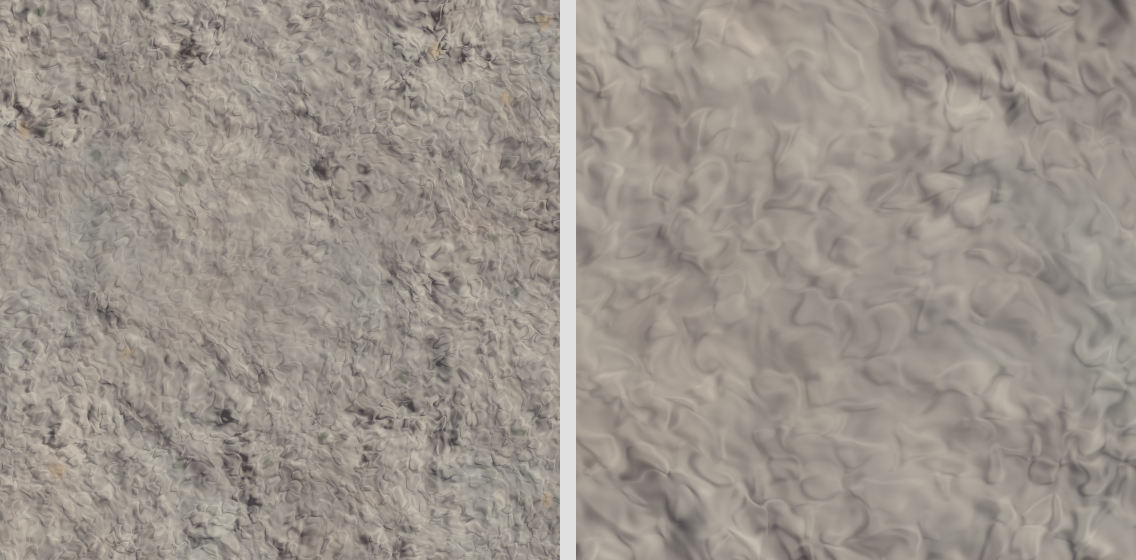
Left, the full canvas; right, a detail of the centre.
Reproduce this texture procedurally as a WebGL 1 fragment shader.

```glsl
precision highp float;

uniform vec2 u_resolution;

const vec2 LIGHT_DIR = vec2(0.78, 0.62);
const vec3 CREVICE = vec3(0.31, 0.29, 0.295);
const vec3 SUNLIT = vec3(0.67, 0.64, 0.60);
const vec3 PEBBLE_TAN = vec3(0.76, 0.67, 0.56);
const vec3 MOSS = vec3(0.40, 0.43, 0.36);
const vec3 WARM_SHIFT = vec3(0.018, -0.004, -0.008);

vec2 hash2(vec2 p) {
  vec3 q = fract(p.xyx * vec3(0.1031, 0.1030, 0.0973));
  q += dot(q, q.yzx + 33.33);
  return fract((q.xx + q.yz) * q.zy);
}

float cornerSlope(vec2 cell, vec2 offset) {
  float angle = 6.2832 * hash2(cell).x;
  return dot(vec2(cos(angle), sin(angle)), offset);
}

float gradientNoise(vec2 p) {
  vec2 i = floor(p);
  vec2 f = fract(p);
  vec2 u = f * f * f * (f * (f * 6.0 - 15.0) + 10.0);
  vec2 e = vec2(1.0, 0.0);
  float low = mix(cornerSlope(i, f), cornerSlope(i + e, f - e), u.x);
  float high = mix(cornerSlope(i + e.yx, f - e.yx), cornerSlope(i + 1.0, f - 1.0), u.x);
  return mix(low, high, u.y);
}

vec2 warp(vec2 p, float frequency, float amount) {
  vec2 q = p * frequency;
  return p + amount * vec2(gradientNoise(q + 17.3), gradientNoise(q + 61.8));
}

// Height of scattered blocky stones, one per cell
float stoneHeight(vec2 p) {
  vec2 cell = floor(p);
  float height = 0.0;
  for (int y = -1; y <= 1; y++) {
    for (int x = -1; x <= 1; x++) {
      vec2 id = cell + vec2(float(x), float(y));
      float radius = mix(0.15, 0.65, hash2(id + 40.0).x);
      vec2 offset = abs(p - id - hash2(id));
      float d = mix(length(offset), max(offset.x, offset.y), 0.5) / radius;
      height = max(height, radius * (1.0 - smoothstep(0.5, 1.0, d)));
    }
  }
  return height;
}

// Positive on faces toward the light, negative in shadow
float stoneRelief(vec2 p) {
  vec2 q = warp(p, 1.4, 0.6);
  return stoneHeight(q) - stoneHeight(q + LIGHT_DIR * 0.24);
}

float grainRelief(vec2 p) {
  float relief = 0.0;
  float frequency = 15.0;
  float weight = 0.35;
  for (int i = 0; i < 4; i++) {
    vec2 q = p * frequency + float(i) * 23.7;
    relief += weight * (gradientNoise(q) - gradientNoise(q + LIGHT_DIR * 0.32));
    frequency *= 1.93;
  }
  return relief;
}

// Dark hollows stretched across the light direction
float hollows(vec2 p, float frequency) {
  vec2 q = warp(p, 30.0, 0.022);
  vec2 across = vec2(LIGHT_DIR.y, -LIGHT_DIR.x);
  vec2 slanted = vec2(dot(q, across), 1.8 * dot(q, LIGHT_DIR)) * frequency;
  return smoothstep(0.18, 0.5, gradientNoise(slanted));
}

// Rare small blobs; chance is the share of occupied cells
float scatter(vec2 p, float chance, float radius) {
  vec2 q = warp(p, 2.5, 0.2);
  vec2 id = floor(q);
  vec2 center = 0.35 + 0.3 * hash2(id);
  float d = length(fract(q) - center);
  float present = step(hash2(id + 90.0).y, chance);
  return present * (1.0 - smoothstep(radius * 0.5, radius, d));
}

void main() {
  vec2 p = gl_FragCoord.xy / u_resolution.y;

  // Smooth worn slope surrounded by broken ground
  float worn = length((p - vec2(0.38, 0.53)) * vec2(1.0, 1.3));
  float rough = mix(0.6, 1.0, smoothstep(0.1, 0.45, worn + 0.4 * gradientNoise(p * 4.5)));
  float broken = smoothstep(0.0, 0.4, gradientNoise(p * 6.0 + 5.0) + 0.5 * gradientNoise(p * 13.0));

  // Relief from grains and three sizes of stone
  vec2 ground = warp(warp(p, 7.0, 0.03), 45.0, 0.008);
  float relief = 1.1 * grainRelief(ground);
  relief += 0.35 * broken * stoneRelief(ground * 13.0 + 3.0);
  relief += 0.7 * mix(0.3, 1.0, broken) * stoneRelief(ground * 25.0);
  relief += 0.7 * stoneRelief(ground * 48.0 + 11.0);
  relief *= rough * (relief > 0.0 ? 0.65 : 1.0 + 0.5 * broken);

  // Broad tone, mottling and clustered shadows
  float mottle = gradientNoise(p * 4.0 + 8.0) + 0.7 * gradientNoise(p * 11.0);
  mottle += 0.6 * gradientNoise(p * 24.0 + 33.0);
  float tone = 0.86 + 0.22 * mottle + relief;
  float cluster = rough * mix(0.12, 1.0, broken);
  tone -= 0.6 * cluster * hollows(p, 13.0);
  tone -= 0.5 * cluster * hollows(p + 3.7, 25.0);
  vec3 color = mix(CREVICE, SUNLIT, clamp(tone, -0.1, 1.25));

  // Faint warm and cool soil, pale pebbles and moss
  color += WARM_SHIFT * (gradientNoise(p * 4.0 + 52.0) + 0.8 * gradientNoise(p * 16.0));
  float shading = 0.9 + 0.4 * relief;
  color = mix(color, PEBBLE_TAN * shading, 0.7 * scatter(p * 15.0, 0.03, 0.24));
  color = mix(color, MOSS * shading, 0.45 * scatter(p * 20.0 + 29.0, 0.012, 0.24));

  gl_FragColor = vec4(color, 1.0);
}
```
